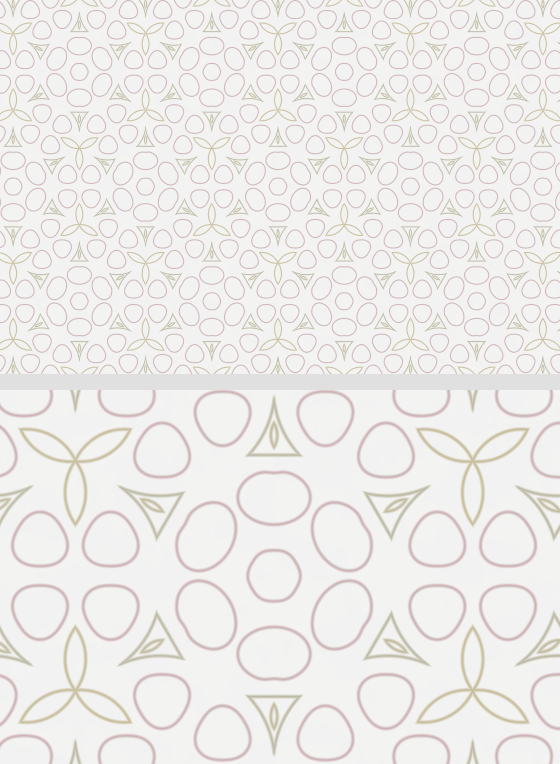
Top, the full canvas; bottom, a detail of the centre.
A Shadertoy shader for this pattern:

```glsl
const float ROOT3 = 1.7320508;
const float CELLS_PER_HEIGHT = 2.824;
const float LINE_HALF_WIDTH = 0.0036;
const float INK_SOFTNESS = 0.0042;

const vec3 PAPER = vec3(0.951, 0.951, 0.949);
const vec3 ROSE = vec3(0.81, 0.665, 0.69);
const vec3 TAUPE = vec3(0.765, 0.725, 0.71);
const vec3 OLIVE = vec3(0.73, 0.72, 0.63);
const vec3 GOLD = vec3(0.77, 0.73, 0.59);

// Offset from the nearest point of a hexagonal lattice of unit spacing
vec2 hexCell(vec2 p) {
    vec2 size = vec2(1.0, ROOT3);
    vec2 a = mod(p + 0.5 * size, size) - 0.5 * size;
    vec2 b = mod(p, size) - 0.5 * size;
    return dot(a, a) < dot(b, b) ? a : b;
}

// Mirrors the plane into one 30 degree wedge above the x axis
vec2 foldWedge(vec2 p) {
    float sector = radians(60.0);
    float angle = atan(p.y, p.x);
    angle = abs(mod(angle + 0.5 * sector, sector) - 0.5 * sector);
    return length(p) * vec2(cos(angle), sin(angle));
}

float ellipse(vec2 p, vec2 radii) {
    float k = length(p / radii);
    return k * (k - 1.0) / max(length(p / (radii * radii)), 1e-4);
}

// Oval with a shallow dent in its upper side
float dentedOval(vec2 p, vec2 radii, float dent) {
    float x = p.x / (0.25 * radii.x);
    return ellipse(p, radii) + dent * exp(-x * x) * step(0.0, p.y);
}

// Circle with a sinusoidal rim
float lobedCircle(vec2 p, float radius, float lobes, float depth, float phase) {
    float angle = atan(p.y, p.x);
    return length(p) - radius - depth * cos(lobes * angle + phase);
}

// Pointed leaf along y
float leaf(vec2 p, float halfWidth, float halfLength) {
    float r = (halfLength * halfLength + halfWidth * halfWidth) / (2.0 * halfWidth);
    return length(vec2(abs(p.x) + r - halfWidth, p.y)) - r;
}

// Upright triangle on y = 0 with hollow flanks
float hollowTriangle(vec2 p, float halfBase, float height, float sag) {
    vec2 q = vec2(abs(p.x), p.y) - 0.5 * vec2(halfBase, height);
    vec2 along = normalize(vec2(halfBase, -height));
    vec2 outward = vec2(-along.y, along.x);
    float s = 2.0 * dot(q, along) / length(vec2(halfBase, height));
    float flank = dot(q, outward) + sag * (1.0 - min(s * s, 1.1));
    return max(flank, -p.y);
}

float stroke(float d, float halfWidth, float blur) {
    return 1.0 - smoothstep(halfWidth - blur, halfWidth + blur, abs(d));
}

// Layered sines for soft mottling, about -1 to 1
float mottle(vec2 p) {
    float sum = 0.0;
    float weight = 0.5;
    for (int i = 0; i < 4; i++) {
        sum += weight * sin(p.x + 1.7 * sin(p.y)) * cos(1.1 * p.y + sin(0.8 * p.x));
        p = mat2(1.6, 1.2, -1.2, 1.6) * p + 2.3;
        weight *= 0.55;
    }
    return sum;
}

void mainImage(out vec4 fragColor, in vec2 fragCoord) {
    vec2 p = (fragCoord - 0.5 * iResolution.xy) / iResolution.y * CELLS_PER_HEIGHT;
    p += vec2(0.0150, -0.003);
    float blur = max(0.75 * CELLS_PER_HEIGHT / iResolution.y, INK_SOFTNESS);

    // Wedge coordinates, then a frame whose y runs along its upper edge
    vec2 w = foldWedge(hexCell(p));
    vec2 spoke = vec2(0.5 * w.x - 0.5 * ROOT3 * w.y, 0.5 * ROOT3 * w.x + 0.5 * w.y);

    // Rose outlines: hub, ring of ovals, rounded pebbles
    float rose = lobedCircle(w, 0.065, 6.0, 0.0010, 0.0);
    rose = min(rose, dentedOval(spoke - vec2(0.0, 0.197), vec2(0.091, 0.068), 0.006));
    rose = min(rose, lobedCircle(w - vec2(0.411, 0.088), 0.068, 3.0, 0.0045, radians(90.0)));

    // Olive triangles with a slot, and golden three-leaf knots
    float triangle = hollowTriangle(spoke - vec2(0.0, 0.304), 0.064, 0.138, 0.012);
    float slot = leaf(spoke - vec2(0.0, 0.354), 0.008, 0.030);
    float petal = leaf(w - vec2(0.5, 0.5 / ROOT3 - 0.079), 0.026, 0.080);

    // Uneven ink: greyer on the inner edge and in patches
    float wear = mottle(p * 9.0);
    float grey = 0.75 * smoothstep(0.004, -0.004, rose) + 0.2 * wear;
    vec3 roseInk = mix(ROSE, TAUPE, clamp(grey, 0.0, 1.0));
    float strength = 0.96 + 0.04 * wear;

    // Paper, then the lines
    vec3 color = PAPER + 0.003 * mottle(p * 14.0 + 5.0);
    color = mix(color, roseInk, strength * stroke(rose, LINE_HALF_WIDTH, blur));
    color = mix(color, OLIVE, strength * stroke(triangle, LINE_HALF_WIDTH, blur));
    color = mix(color, mix(OLIVE, GOLD, 0.5), strength * stroke(slot, LINE_HALF_WIDTH, blur));
    color = mix(color, GOLD, strength * stroke(petal, LINE_HALF_WIDTH, blur));
    fragColor = vec4(color, 1.0);
}
```
